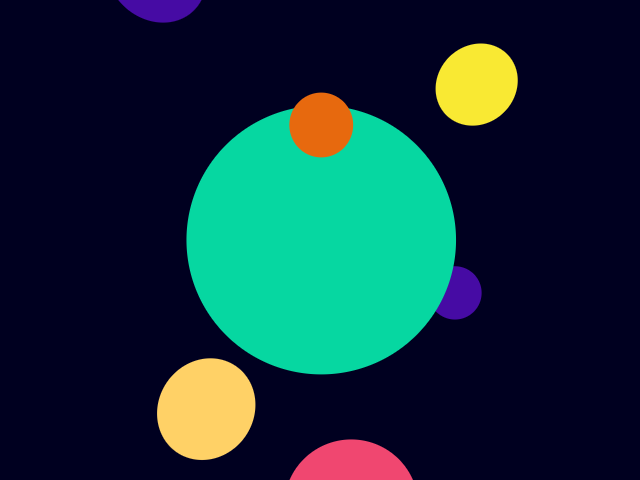
Reproduce this background procedurally as a WebGL 1 fragment shader.

```glsl
precision highp float;

uniform vec2 u_resolution;

const vec3 SPACE  = vec3(0.0, 0.0, 0.125);
const vec3 GREEN  = vec3(0.024, 0.845, 0.633);
const vec3 ORANGE = vec3(0.906, 0.41, 0.055);
const vec3 YELLOW = vec3(0.976, 0.914, 0.2);
const vec3 SAND   = vec3(1.0, 0.82, 0.4);
const vec3 PINK   = vec3(0.941, 0.28, 0.439);
const vec3 VIOLET = vec3(0.275, 0.043, 0.643);

// Centres and radii in canvas heights, measured from the canvas centre
const vec2 PLANET_POS = vec2(0.0026, 0.0);
const vec2 PLANET_RADII = vec2(0.2808, 0.28);
const vec2 ORANGE_POS = vec2(0.0026, 0.2396);
const vec2 ORANGE_RADII = vec2(0.0665, 0.0675);
const vec2 YELLOW_POS = vec2(0.3264, 0.3238);
const vec2 YELLOW_RADII = vec2(0.0898, 0.0811);
const vec2 SAND_POS = vec2(-0.237, -0.3524);
const vec2 SAND_RADII = vec2(0.1089, 0.0993);
const vec2 PINK_POS = vec2(0.0651, -0.5556);
const vec2 PINK_RADII = vec2(0.1401);
const vec2 MOON_POS = vec2(0.2812, -0.1102);
const vec2 MOON_RADII = vec2(0.0555);
const vec2 TOP_POS = vec2(-0.342, 0.5573);
const vec2 TOP_RADII = vec2(0.112, 0.0967);

// Counterclockwise tilts of the long axes, in radians
const float YELLOW_TILT = 0.785;
const float SAND_TILT = 0.97;
const float TOP_TILT = -0.77;

// Approximate signed distance to a tilted ellipse
float ellipseDistance(vec2 p, vec2 radii, float tilt) {
  float c = cos(tilt);
  float s = sin(tilt);
  vec2 q = vec2(c * p.x + s * p.y, c * p.y - s * p.x);
  return (length(q / radii) - 1.0) * min(radii.x, radii.y);
}

// Lays a flat disc over the base with a one-pixel soft edge
vec3 paintDisc(vec3 base, vec3 tint, vec2 p, vec2 radii, float tilt) {
  float d = ellipseDistance(p, radii, tilt);
  return mix(base, tint, clamp(0.5 - d * u_resolution.y, 0.0, 1.0));
}

void main() {
  vec2 p = (gl_FragCoord.xy - 0.5 * u_resolution) / u_resolution.y;
  vec3 color = SPACE;

  // Discs behind the planet
  color = paintDisc(color, VIOLET, p - TOP_POS, TOP_RADII, TOP_TILT);
  color = paintDisc(color, VIOLET, p - MOON_POS, MOON_RADII, 0.0);
  color = paintDisc(color, YELLOW, p - YELLOW_POS, YELLOW_RADII, YELLOW_TILT);
  color = paintDisc(color, SAND, p - SAND_POS, SAND_RADII, SAND_TILT);
  color = paintDisc(color, PINK, p - PINK_POS, PINK_RADII, 0.0);

  // Planet and the disc in front of it
  color = paintDisc(color, GREEN, p - PLANET_POS, PLANET_RADII, 0.0);
  color = paintDisc(color, ORANGE, p - ORANGE_POS, ORANGE_RADII, 0.0);

  gl_FragColor = vec4(color, 1.0);
}
```
